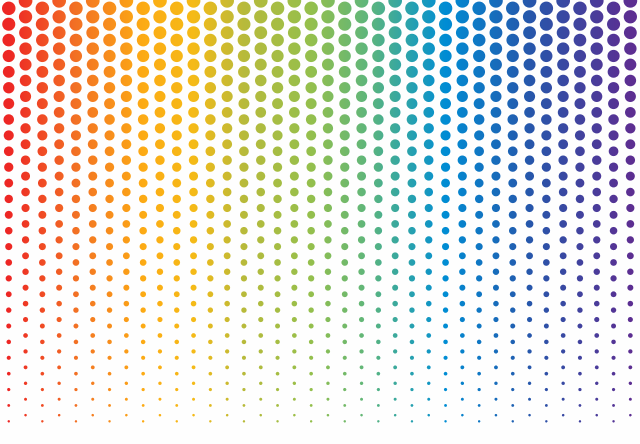
Write a Shadertoy shader that draws this background.

```glsl
// Halftone rainbow: staggered columns of dots that shrink towards the bottom.
// The nearest dot is found by rounding to a column and row, then drawn as a
// circle distance, filled by a colour ramp running from left to right.

// Lengths are in canvas widths, with y measured down from the top edge.
const vec3  PAPER         = vec3(0.998);
const float COLUMNS       = 38.0;
const float ROWS          = 27.0;
const float FIRST_COLUMN  = 0.01367;
const float COLUMN_PITCH  = 0.02625;
const vec2  FIRST_ROW     = vec2(0.0130, 0.0013);   // even, odd columns
const vec2  ROW_PITCH     = vec2(0.02482, 0.02490); // even, odd columns
const float TOP_RADIUS    = 0.01070;
const float BOTTOM_RADIUS = 0.00182;
const float FADE_HEIGHT   = 0.658;

// Ramp stops: colour in rgb, position in columns in w
const int STOPS = 11;
const vec4 RAMP[STOPS] = vec4[STOPS](
    vec4(0.93, 0.15, 0.14,  0.0),
    vec4(0.95, 0.44, 0.14,  4.0),
    vec4(0.99, 0.67, 0.08,  8.0),
    vec4(0.96, 0.73, 0.09, 11.0),
    vec4(0.72, 0.73, 0.23, 14.0),
    vec4(0.58, 0.75, 0.30, 18.0),
    vec4(0.36, 0.71, 0.49, 21.5),
    vec4(0.15, 0.63, 0.69, 24.0),
    vec4(0.00, 0.55, 0.83, 26.0),
    vec4(0.15, 0.34, 0.67, 31.0),
    vec4(0.36, 0.18, 0.57, 37.0)
);

// Piecewise linear blend through the stops
vec3 rainbow(float column) {
    vec3 colour = RAMP[0].rgb;
    for (int i = 1; i < STOPS; i++) {
        float blend = (column - RAMP[i - 1].w) / (RAMP[i].w - RAMP[i - 1].w);
        colour = mix(colour, RAMP[i].rgb, clamp(blend, 0.0, 1.0));
    }
    return colour;
}

// Signed distance to the nearest dot of the staggered grid
float dotDistance(vec2 p) {
    float column = round((p.x - FIRST_COLUMN) / COLUMN_PITCH);
    column = clamp(column, 0.0, COLUMNS - 1.0);
    bool isOdd = mod(column, 2.0) > 0.5;
    float firstRow = isOdd ? FIRST_ROW.y : FIRST_ROW.x;
    float rowPitch = isOdd ? ROW_PITCH.y : ROW_PITCH.x;
    float row = clamp(round((p.y - firstRow) / rowPitch), 0.0, ROWS - 1.0);

    vec2 center = vec2(FIRST_COLUMN + column * COLUMN_PITCH,
                       firstRow + row * rowPitch);
    float radius = mix(TOP_RADIUS, BOTTOM_RADIUS, center.y / FADE_HEIGHT);
    return length(p - center) - radius;
}

void mainImage(out vec4 fragColor, in vec2 fragCoord) {
    float pixel = 1.0 / iResolution.x;
    vec2 p = vec2(fragCoord.x, iResolution.y - fragCoord.y) * pixel;

    // Dots over paper, with edges one pixel wide
    float coverage = clamp(0.5 - dotDistance(p) / pixel, 0.0, 1.0);
    vec3 ink = rainbow((p.x - FIRST_COLUMN) / COLUMN_PITCH);
    fragColor = vec4(mix(PAPER, ink, coverage), 1.0);
}
```
